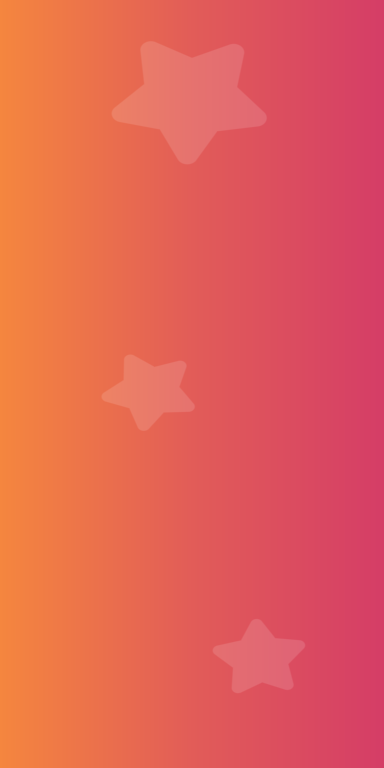
This background is drawn by a Shadertoy shader. Its source:

```glsl
// Three pale rounded stars floating over a warm horizontal gradient.
// Each star folds the plane into one tenth, measures the distance to a
// single edge, then inflates it to round the tips.

const float PI = 3.14159265;
const float STAR_SQUASH = 0.82;   // star height relative to its width
const float STAR_OPACITY = 0.135;

// Centre x, centre y, half width and tip angle, in canvas widths
const vec4 STARS[3] = vec4[3](
    vec4(0.495, 1.745, 0.211, -1.61),
    vec4(0.391, 0.982, 0.128, -1.72),
    vec4(0.677, 0.285, 0.126, 1.65)
);

// Three-stop gradient from orange through coral to raspberry
vec3 sunsetGradient(float x) {
    vec3 orange = vec3(0.960, 0.525, 0.245);
    vec3 coral = vec3(0.885, 0.362, 0.345);
    vec3 raspberry = vec3(0.835, 0.240, 0.402);
    vec3 warm = mix(orange, coral, clamp(x * 2.0, 0.0, 1.0));
    return mix(warm, raspberry, clamp(x * 2.0 - 1.0, 0.0, 1.0));
}

// Signed distance to a five-pointed star of unit radius
float roundedStar(vec2 p, float tipAngle, float innerRadius, float rounding) {
    float sector = 2.0 * PI / 5.0;
    float angle = atan(p.y, p.x) - tipAngle;
    angle = abs(mod(angle + 0.5 * sector, sector) - 0.5 * sector);
    vec2 q = length(p) * vec2(cos(angle), sin(angle));

    vec2 tip = vec2(1.0 - rounding, 0.0);
    vec2 notch = innerRadius * vec2(cos(0.5 * sector), sin(0.5 * sector));
    vec2 edge = notch - tip;
    vec2 toPoint = q - tip;
    float along = clamp(dot(toPoint, edge) / dot(edge, edge), 0.0, 1.0);
    float side = edge.y * toPoint.x - edge.x * toPoint.y;
    return length(toPoint - edge * along) * sign(side) - rounding;
}

// Antialiased coverage of one star
float starCoverage(vec2 p, vec4 star, float pixel) {
    vec2 local = (p - star.xy) / (star.z * vec2(1.0, STAR_SQUASH));
    float d = roundedStar(local, star.w, 0.46, 0.13) * star.z;
    return 1.0 - smoothstep(-pixel, pixel, d);
}

void mainImage(out vec4 fragColor, in vec2 fragCoord) {
    vec2 p = fragCoord / iResolution.xy * vec2(1.0, 2.0);
    float pixel = 1.0 / iResolution.x;
    vec3 color = sunsetGradient(p.x);

    // Veil each star in translucent white
    for (int i = 0; i < 3; i++) {
        color = mix(color, vec3(1.0), STAR_OPACITY * starCoverage(p, STARS[i], pixel));
    }
    fragColor = vec4(color, 1.0);
}
```
